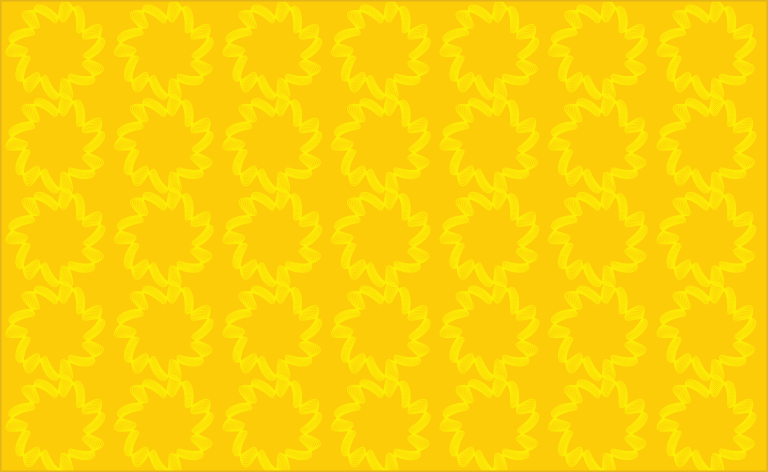
Give the GLSL for this pattern, as a WebGL 2 fragment shader.

```glsl
#version 300 es
precision highp float;
// Grid of seven-lobed rings, each a twisted ribbon of fine yellow strands on amber.

uniform vec2 u_resolution;
out vec4 fragColor;

// Lengths are fractions of the canvas height
const vec2 GRID_COUNT = vec2(7.0, 5.0);
const vec2 GRID_PITCH = vec2(0.2299, 0.1985);
const vec2 FIRST_CENTER = vec2(0.1197, 0.0995);
const float RING_RADIUS = 0.106;
const float STRAND_WIDTH = 0.0017;
const float BORDER_WIDTH = 0.0032;

// Ribbon shape, relative to the ring radius
const float MID_RADIUS = 0.78;
const float LOBES = 7.0;
const float LOBE_ANGLE = 0.38;
const float SKEW = 0.5;        // leans the outer tips counterclockwise
const float EDGE_A = 0.23;     // wave height of the leading ribbon edge
const float EDGE_B = 0.20;     // wave height of the trailing ribbon edge
const float EDGE_SHIFT = 2.0;  // phase between the two edges
const int STRANDS = 11;

const vec3 AMBER = vec3(0.99, 0.80, 0.03);
const vec3 LEMON = vec3(0.99, 0.93, 0.02);
const vec3 BORDER = vec3(0.89, 0.71, 0.10);

// Filtered coverage of a line that may be thinner than a pixel
float lineCoverage(float dist, float width, float pixel) {
    float reach = max(width, pixel);
    return min(width / pixel, 1.0) * clamp(1.0 - dist / reach, 0.0, 1.0);
}

// Fraction of the background left uncovered by one ring; p is relative to its center
float ringGaps(vec2 p, float pixel) {
    vec2 q = p / RING_RADIUS;
    float r = length(q);
    if (r < 0.45 || r > 1.12) return 1.0;

    float offset = r - MID_RADIUS;
    float phase = LOBES * (atan(q.y, q.x) - LOBE_ANGLE - SKEW * offset);
    float waveA = EDGE_A * cos(phase);
    float waveB = EDGE_B * cos(phase + EDGE_SHIFT);
    float slopeA = -EDGE_A * sin(phase);
    float slopeB = -EDGE_B * sin(phase + EDGE_SHIFT);

    float gaps = 1.0;
    for (int i = 0; i < STRANDS; i++) {
        float t = float(i) / float(STRANDS - 1);
        float slope = LOBES * mix(slopeA, slopeB, t);
        // Dividing by the gradient keeps the strand width even
        vec2 gradient = vec2(1.0 + SKEW * slope, slope / r);
        float dist = abs(offset - mix(waveA, waveB, t)) / max(length(gradient), 0.3);
        gaps *= 1.0 - lineCoverage(dist * RING_RADIUS, STRAND_WIDTH, pixel);
    }
    return gaps;
}

void main() {
    float pixel = 1.0 / u_resolution.y;
    vec2 uv = gl_FragCoord.xy * pixel;
    vec2 size = u_resolution * pixel;

    // Rings in neighboring rows overlap slightly
    vec2 nearest = floor((uv - FIRST_CENTER) / GRID_PITCH + 0.5);
    float gaps = 1.0;
    for (int row = -1; row <= 1; row++) {
        vec2 cell = nearest + vec2(0.0, float(row));
        if (any(lessThan(cell, vec2(0.0))) ||
            any(greaterThanEqual(cell, GRID_COUNT))) continue;
        gaps *= ringGaps(uv - FIRST_CENTER - cell * GRID_PITCH, pixel);
    }
    vec3 color = mix(LEMON, AMBER, gaps);

    // Thin frame
    vec2 inset = min(uv, size - uv);
    float edge = min(inset.x, inset.y);
    float frame = clamp((BORDER_WIDTH - edge) / pixel + 0.5, 0.0, 1.0);
    color = mix(color, BORDER, frame);

    fragColor = vec4(color, 1.0);
}
```
